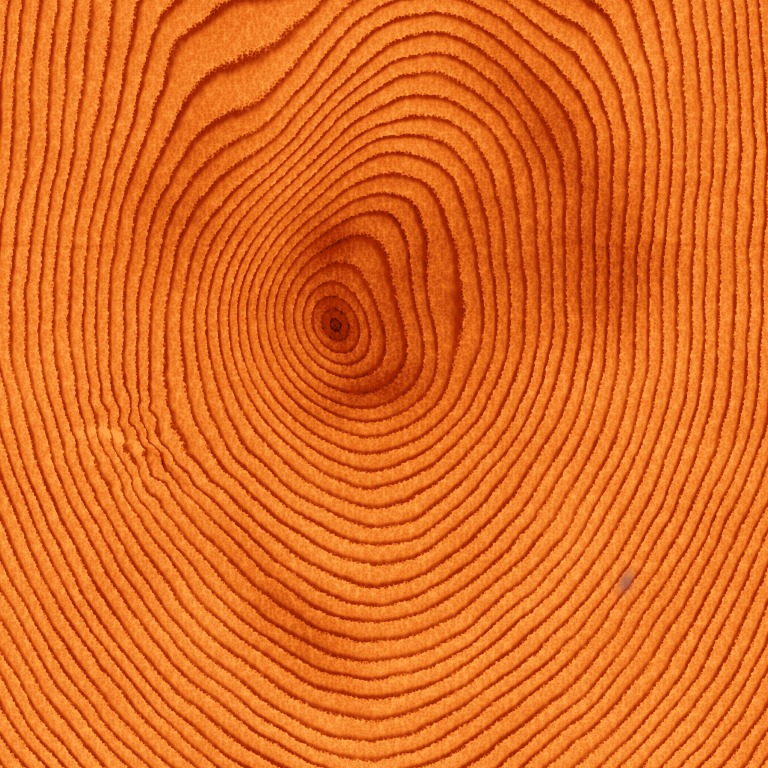
Write a WebGL 1 fragment shader that draws this texture.

```glsl
precision highp float;
// Orange softwood plank: growth rings bending around a dark off-centre knot.

uniform vec2 u_resolution;

const vec2 CORE = vec2(0.437, 0.577);    // dark eye of the knot
const vec2 HEART = vec2(0.485, 0.600);   // centre of the outer rings
const float RINGS_X = 55.0;              // rings per canvas width
const float RINGS_DOWN = 41.0;           // rings per canvas height, below the knot
const float RINGS_UP = 39.0;             // and above it
const float LEAN = 0.07;                 // rightward shift of the upper arch
const float LINE_DEPTH = 0.46;
const float GRAIN_SCALE = 260.0;
const vec3 CHAR = vec3(0.25, 0.03, 0.00);
const vec3 RUST = vec3(0.64, 0.15, 0.00);
const vec3 AMBER = vec3(0.92, 0.44, 0.11);
const vec3 HONEY = vec3(1.00, 0.64, 0.28);

vec2 hash2(vec2 p) {
  vec2 q = vec2(dot(p, vec2(127.1, 311.7)), dot(p, vec2(269.5, 183.3)));
  return fract(sin(q) * 43758.55);
}

// Distance to the nearest scattered cell point.
float cellNoise(vec2 p) {
  vec2 cell = floor(p), f = fract(p);
  float nearest = 2.0;
  for (int y = -1; y <= 1; y++) {
    for (int x = -1; x <= 1; x++) {
      vec2 o = vec2(float(x), float(y));
      vec2 d = o + hash2(cell + o) - f;
      nearest = min(nearest, dot(d, d));
    }
  }
  return sqrt(nearest);
}

// Layered sines, each octave rotated.
float waves(vec2 p) {
  float sum = 0.0, amp = 0.5;
  for (int i = 0; i < 4; i++) {
    sum += amp * sin(p.x + 1.3 * sin(p.y)) * cos(0.8 * p.y);
    p = mat2(1.5, 1.1, -1.1, 1.5) * p + 2.7;
    amp *= 0.55;
  }
  return sum;
}

// Soft elliptical spot, rotated by an angle.
float blot(vec2 p, vec2 centre, vec2 size, float angle) {
  vec2 d = p - centre;
  float c = cos(angle), s = sin(angle);
  d = vec2(c * d.x + s * d.y, c * d.y - s * d.x) / size;
  return exp(-dot(d, d));
}

// Continuous ring number, rising outward from the knot.
float ringField(vec2 p) {
  float coreDist = length(p - CORE);
  vec2 d = p - mix(CORE, HEART, smoothstep(0.03, 0.19, coreDist));
  d.x += 0.30 * d.y * exp(-55.0 * dot(d, d));
  d.x -= LEAN * smoothstep(0.0, 0.32, d.y) * exp(-7.0 * d.x * d.x);
  float above = smoothstep(-0.1, 0.1, d.y);
  float upright = mix(1.0, 0.45, smoothstep(0.14, 0.45, abs(d.x)));
  float ky = mix(RINGS_DOWN, RINGS_UP * upright, above);
  float e = mix(1.75, 2.0, smoothstep(-0.3, 0.0, d.y));
  vec2 a = abs(d) * vec2(RINGS_X, ky) + 0.001;
  float n = pow(pow(a.x, e) + pow(a.y, e), 1.0 / e);
  n += 2.0 * (1.0 - exp(-coreDist / 0.03));
  // Pinches beside the arch and the knot
  n += 2.3 * blot(p, vec2(0.36, 0.84), vec2(0.085, 0.16), -0.5);
  n += 0.8 * blot(p, vec2(0.57, 0.60), vec2(0.03, 0.11), 0.25);
  n -= 1.0 * blot(p, vec2(0.20, 0.44), vec2(0.05, 0.08), 0.4);
  // Uneven growth
  float outer = smoothstep(0.03, 0.25, coreDist);
  n += outer * (0.40 * waves(p * 10.0) + 0.13 * waves(p * 38.0));
  float scarred = blot(p, vec2(0.18, 0.42), vec2(0.07, 0.09), 0.5);
  n += 0.6 * scarred * waves(p * 75.0);
  return n + 0.06 * sin(n * 1.7);
}

void main() {
  vec2 p = gl_FragCoord.xy / u_resolution;
  float pixel = 1.0 / u_resolution.y;
  float pores = cellNoise(p * GRAIN_SCALE);
  float fibre = cellNoise(p * vec2(170.0, 80.0) + 9.0);
  float n = ringField(p) + 0.13 * (pores - 0.5);

  // Thin latewood line with a softer inner side
  float phase = fract(n);
  float soft = 0.11 + 30.0 * pixel;
  float edge = 1.0 - smoothstep(1.0 - soft, 1.0, phase);
  float line = smoothstep(0.58, 0.84, phase) * edge;
  float ramp = smoothstep(0.15, 0.8, phase) * edge;
  float strength = 1.0 + 0.35 * waves(p * 23.0 + 4.0);

  // Stained regions
  float stain = 0.30 * blot(p, vec2(0.47, 0.59), vec2(0.13, 0.16), 0.4);
  stain += 0.25 * blot(p, vec2(0.79, 0.65), vec2(0.08, 0.09), 0.0);
  stain += 0.24 * blot(p, vec2(0.71, 0.83), vec2(0.06, 0.13), 0.6);
  stain += 0.18 * blot(p, vec2(0.65, 0.68), vec2(0.13, 0.12), 0.0);
  stain += 0.20 * blot(p, vec2(0.25, 0.74), vec2(0.07, 0.12), -0.3);
  stain += 0.24 * blot(p, vec2(0.38, 0.20), vec2(0.045, 0.12), 0.6);
  stain += 0.30 * blot(p, vec2(0.48, 0.49), vec2(0.07, 0.025), 0.3);
  stain += 0.26 * blot(p, vec2(0.43, 0.68), vec2(0.04, 0.05), 0.0);
  stain += 0.60 * blot(p, vec2(0.438, 0.575), vec2(0.02, 0.036), 0.4);
  stain *= 1.0 + 0.3 * waves(p * 42.0);

  float tone = 0.89 - 0.07 * p.y - stain - 0.11 * ramp;
  tone -= LINE_DEPTH * strength * line * (1.0 - 0.75 * min(stain * 1.5, 1.0));
  tone += 0.25 * (pores - 0.45) + 0.20 * (fibre - 0.45) + 0.06 * waves(p * 16.0);

  // Pale scar, short gouge and faint cross cracks
  float scarY = 0.43 + 0.008 * sin(p.x * 60.0);
  tone += 0.28 * blot(p, vec2(0.145, scarY), vec2(0.045, 0.007), -0.12);
  tone -= 0.25 * blot(p, vec2(0.215, 0.395), vec2(0.04, 0.004), -0.75);
  float crack = exp(-pow((p.y - 0.68 - 0.003 * sin(p.x * 45.0)) / 0.003, 2.0));
  tone -= 0.07 * crack * smoothstep(0.15, 0.4, abs(p.x - 0.48));

  vec3 colour = mix(CHAR, RUST, smoothstep(-0.25, 0.22, tone));
  colour = mix(colour, AMBER, clamp((tone - 0.24) / 0.45, 0.0, 1.0));
  colour = mix(colour, HONEY, clamp((tone - 0.69) / 0.30, 0.0, 1.0));
  float speck = blot(p, vec2(0.815, 0.242), vec2(0.008, 0.014), -0.4);
  colour = mix(colour, vec3(0.62, 0.36, 0.38), 0.75 * speck);
  gl_FragColor = vec4(colour, 1.0);
}
```
